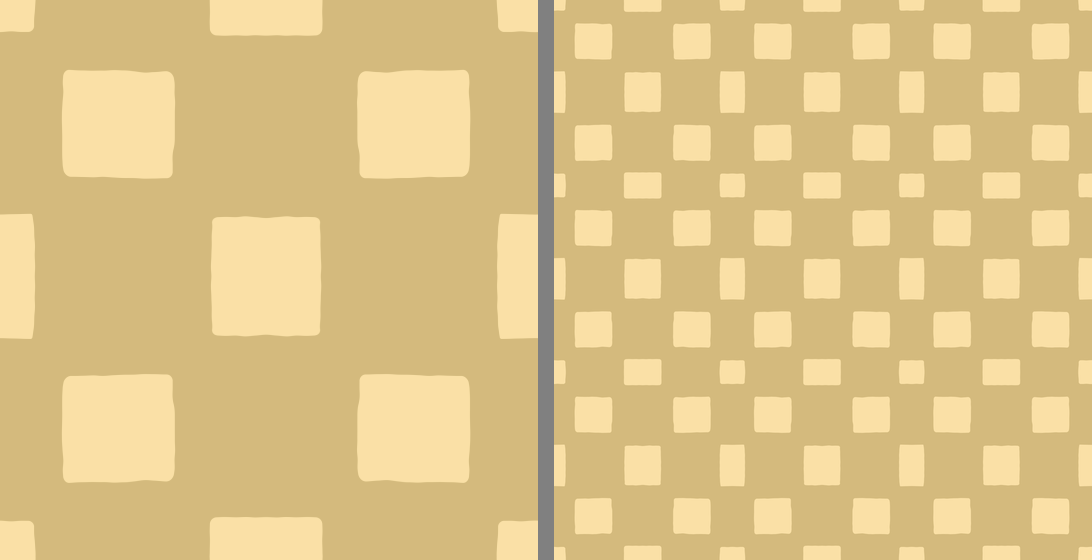
Left, the tile; right, the same tile 3 across and 3 down.
A WebGL 1 fragment shader for this pattern:

```glsl
precision highp float;

uniform vec2 u_resolution;

float hash(vec2 p) {
  vec3 h = fract(vec3(p.xyx) * 0.1031);
  h += dot(h, h.yzx + 33.33);
  return fract((h.x + h.y) * h.z);
}

float valueNoise(vec2 p) {
  vec2 cell = floor(p);
  vec2 f = fract(p);
  f = f * f * (3.0 - 2.0 * f);
  return mix(mix(hash(cell), hash(cell + vec2(1.0, 0.0)), f.x),
             mix(hash(cell + vec2(0.0, 1.0)), hash(cell + 1.0), f.x), f.y);
}

// Small hand-cut waver, one value per axis
vec2 edgeWaver(vec2 p) {
  vec2 coarse = vec2(valueNoise(p * 24.0), valueNoise(p * 24.0 + 71.0));
  vec2 fine = vec2(valueNoise(p * 55.0 + 19.0), valueNoise(p * 55.0 + 43.0));
  return (coarse - 0.5) * 0.0036 + (fine - 0.5) * 0.002;
}

// Rounded box whose left and right sides swell at mid height
float softSquare(vec2 p, vec2 halfSize, float radius, float bulge) {
  float along = p.y / halfSize.y;
  halfSize.x -= bulge * min(along * along, 1.0);
  vec2 d = abs(p) - halfSize + radius;
  return length(max(d, 0.0)) + min(max(d.x, d.y), 0.0) - radius;
}

void main() {
  vec2 uv = gl_FragCoord.xy / u_resolution;
  float aspect = u_resolution.x / u_resolution.y;

  // Wrap around the centre square, then mirror into one quadrant
  vec2 q = abs(fract(uv - vec2(0.4946, 0.5065) + 0.5) - 0.5);
  q.x *= aspect;
  vec2 p = q + edgeWaver(q);
  vec2 corner = vec2(0.5 * aspect, 0.5);

  // Centre square and the slightly skewed diagonal ones
  float d = softSquare(p, vec2(0.099, 0.1055), 0.012, 0.0015);
  vec2 diagonal = p - vec2(0.275 * aspect, 0.271);
  diagonal.y -= diagonal.x * 0.018;
  d = min(d, softSquare(diagonal, vec2(0.1005, 0.0955), 0.012, 0.003));

  // Squares folded across the side, top and corner seams
  d = min(d, softSquare(p - vec2(corner.x, 0.0), vec2(0.067, 0.1113), 0.003, 0.005));
  d = min(d, softSquare(p - vec2(0.0, corner.y), vec2(0.101, 0.0703), 0.012, 0.0));
  d = min(d, softSquare(p - corner, vec2(0.0677, 0.0632), 0.011, 0.001));

  float pixel = 1.0 / u_resolution.y;
  float coverage = 1.0 - smoothstep(-0.7 * pixel, 0.7 * pixel, d);
  vec3 sand = vec3(0.83, 0.73, 0.49);
  vec3 cream = vec3(0.98, 0.88, 0.65);
  gl_FragColor = vec4(mix(sand, cream, coverage), 1.0);
}
```
